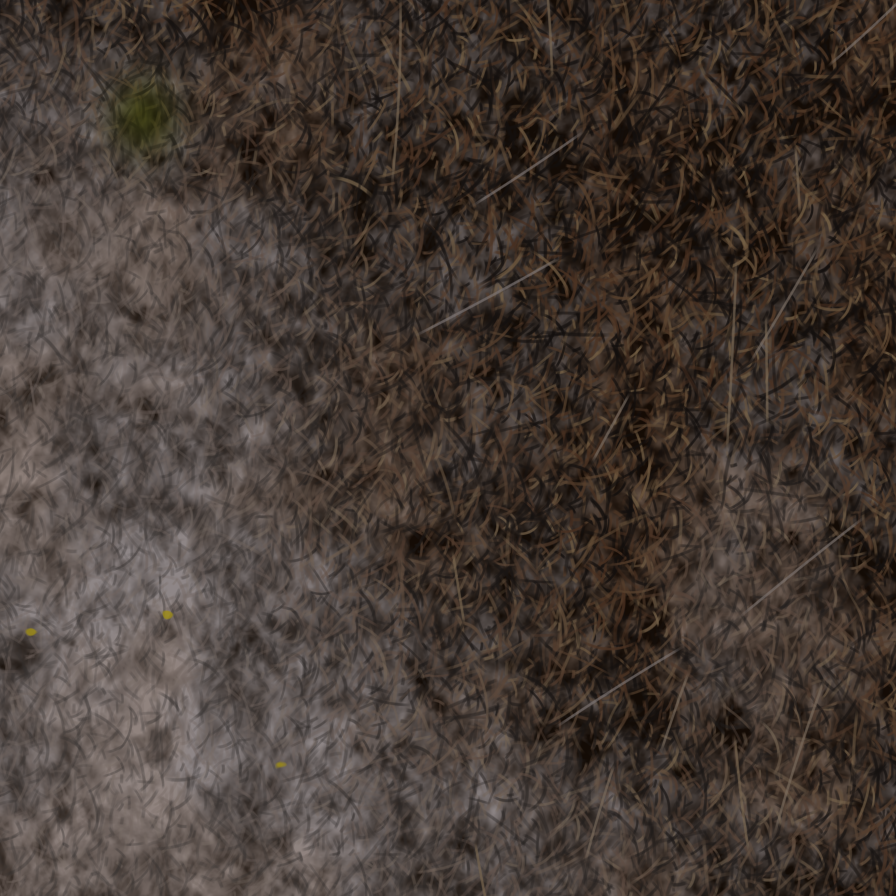
Write a Shadertoy shader that draws this texture.

```glsl
// Dry grass and dead stalks scattered over dusty, mottled grey soil.
#define LAYERS 9
#define STALKS 18
#define FLECKS 3
#define BLADE_WIDTH 0.0016
#define LEAN 0.2
#define SPREAD 1.7
#define MOTTLE 1.25
#define GRAIN 0.85

const vec3 HUMUS  = vec3(0.13, 0.10, 0.08);
const vec3 DUST   = vec3(0.50, 0.47, 0.47);
const vec3 SHADOW = vec3(0.07, 0.055, 0.05);
const vec3 RUST   = vec3(0.28, 0.18, 0.12);
const vec3 STRAW  = vec3(0.47, 0.39, 0.28);
const vec3 MOSS   = vec3(0.22, 0.23, 0.05);
const vec3 PETAL  = vec3(0.62, 0.55, 0.08);

float hash(vec2 p) {
    return fract(sin(dot(p, vec2(127.1, 311.7))) * 43758.5);
}

vec2 hash2(vec2 p) {
    return vec2(hash(p), hash(p + 17.3));
}

float noise(vec2 p) {
    vec2 i = floor(p), f = fract(p);
    f = f * f * (3.0 - 2.0 * f);
    return mix(mix(hash(i), hash(i + vec2(1, 0)), f.x),
               mix(hash(i + vec2(0, 1)), hash(i + vec2(1, 1)), f.x), f.y);
}

float fbm(vec2 p) {
    float sum = 0.0, amp = 0.53;
    for (int i = 0; i < 4; i++) {
        sum += amp * noise(p);
        p = mat2(0.8, 0.6, -0.6, 0.8) * p * 2.03 + 5.7;
        amp *= 0.5;
    }
    return sum;
}

float blob(vec2 p, vec2 center, vec2 size) {
    vec2 d = (p - center) / size;
    return exp(-dot(d, d));
}

// 0 under thick grass, 1 on open soil
float bareSoil(vec2 p) {
    vec2 q = p + 0.22 * (vec2(fbm(p * 5.0), fbm(p * 5.0 + 9.0)) - 0.5);
    float slope = smoothstep(0.72, 0.2, q.x + 0.22 * (q.y - 0.3));
    float open = slope * smoothstep(1.1, 0.7, q.y);
    open += 0.6 * blob(q, vec2(0.87, 0.3), vec2(0.09, 0.18));
    open += 0.45 * blob(q, vec2(0.7, 0.04), vec2(0.2, 0.12));
    open += 0.25 * blob(q, vec2(0.08, 0.1), vec2(0.15, 0.25));
    open -= 0.2 * blob(q, vec2(0.72, 0.66), vec2(0.1, 0.25));
    return clamp(open, 0.0, 1.15);
}

vec3 soil(vec2 p, float bare) {
    // Crumbs are stretched along two crossing directions
    vec2 warp = 0.02 * vec2(noise(p * 18.0), noise(p * 18.0 + 4.0));
    vec2 q = p + warp;
    float rising = noise(vec2(q.x - 0.45 * q.y, 0.4 * q.y + 0.2 * q.x) * 150.0);
    float falling = noise(vec2(q.x + 0.6 * q.y, 0.4 * q.y - 0.2 * q.x) * 110.0 + 31.0);
    float tone = 0.12 + 0.6 * bare;
    tone += MOTTLE * (fbm(p * 11.0) - 0.5) * (0.45 + 0.35 * bare);
    tone += GRAIN * (fbm(q * 48.0) - 0.5);
    tone += 0.32 * (rising + falling - 1.0);
    tone -= 0.35 * smoothstep(0.6, 0.8, fbm(q * 27.0 + 13.0));
    vec3 col = mix(HUMUS, DUST, clamp(tone, -0.15, 1.15));
    float warm = smoothstep(0.4, 0.65, fbm(p * 7.0 + 21.0));
    col *= mix(vec3(1.0), vec3(1.05, 0.93, 0.8), (1.0 - 0.6 * bare) * warm);
    return col;
}

// One curved, tapering blade for each cell
vec3 addBlades(vec3 col, vec2 p, float cells, float seed, float bare, float px) {
    vec2 home = floor(p * cells);
    for (int k = 0; k < 9; k++) {
        vec2 cell = home + vec2(k % 3 - 1, k / 3 - 1);
        vec2 a = hash2(cell + seed), b = hash2(cell + seed + 41.0), c = hash2(cell + seed + 83.0);
        vec2 d = (p * cells - cell - a) / cells;
        float angle = LEAN + SPREAD * (b.x + c.x - 1.0);
        vec2 dir = vec2(sin(angle), cos(angle));
        float along = dot(d, dir) * cells;
        float across = dot(d, vec2(dir.y, -dir.x)) + (b.y - 0.5) * 0.8 * along * along / cells;
        float reach = 0.3 + 0.6 * c.y;
        float width = BLADE_WIDTH * (0.6 + 0.7 * a.x);
        float mask = 1.0 - smoothstep(0.4 * width, width + px, abs(across));
        mask *= 1.0 - smoothstep(0.5 * reach, reach, abs(along));
        float pick = hash(cell + seed + 7.0);
        vec3 lit = mix(mix(RUST, STRAW, a.y * a.y), DUST, 0.7 * min(bare, 1.0));
        vec3 tint = pick < 0.45 ? SHADOW + 0.12 * bare : lit;
        col = mix(col, tint, mask * mix(0.85, 0.4, min(bare, 1.0)) * (0.35 + 0.65 * b.y));
    }
    return col;
}

// Long pale stalks, mostly on the grassy side
vec3 addStalks(vec3 col, vec2 p, float px) {
    for (int i = 0; i < STALKS; i++) {
        vec2 id = vec2(i, 3.7);
        vec2 a = hash2(id), b = hash2(id + 29.0);
        vec2 d = p - vec2(sqrt(a.x), a.y);
        float angle = 0.35 + 1.5 * (b.x - 0.5);
        vec2 dir = vec2(sin(angle), cos(angle));
        float along = dot(d, dir), reach = 0.04 + 0.1 * b.y * b.y;
        float across = dot(d, vec2(dir.y, -dir.x)) + 0.7 * (a.y - 0.5) * along * along;
        float mask = 1.0 - smoothstep(0.0005, 0.0012 + px, abs(across));
        mask *= 1.0 - smoothstep(0.7 * reach, reach, abs(along));
        col = mix(col, mix(STRAW, DUST, b.x), 0.65 * mask);
    }
    return col;
}

void mainImage(out vec4 fragColor, in vec2 fragCoord) {
    vec2 p = fragCoord / iResolution.y;
    float px = 1.0 / iResolution.y;
    float bare = bareSoil(p);
    vec3 col = soil(p, bare);

    for (int i = 0; i < LAYERS; i++) {
        float cells = mix(62.0, 17.0, float(i) / float(LAYERS - 1));
        col = addBlades(col, p, cells, float(i) * 13.1, bare, px);
    }
    col = addStalks(col, p, px);

    // Green tuft and small yellow flecks
    float tuft = blob(p, vec2(0.16, 0.87), vec2(0.035, 0.04));
    col = mix(col, MOSS * (0.5 + 2.0 * col.g), 0.8 * tuft);
    for (int i = 0; i < FLECKS; i++) {
        vec2 spot = hash2(vec2(i, 8.2)) * vec2(0.35, 0.5);
        float edge = length((p - spot) * vec2(0.8, 1.2)) + 0.004 * noise(p * 150.0);
        col = mix(col, PETAL, 0.8 * (1.0 - smoothstep(0.005, 0.007 + px, edge)));
    }
    fragColor = vec4(clamp(col, 0.0, 1.0), 1.0);
}
```
